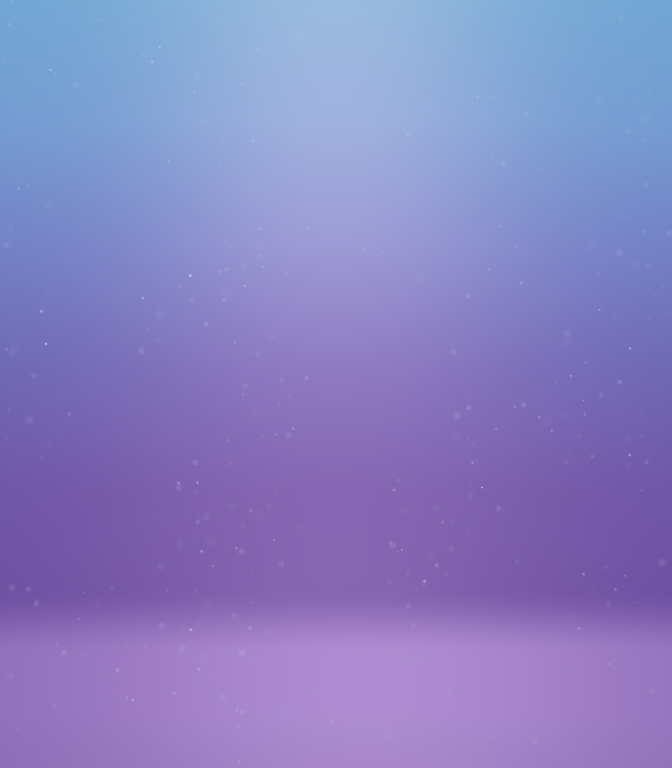
A Shadertoy shader for this background:

```glsl
// Soft blue-to-violet studio backdrop with a pale glow, a lilac floor and drifting dust.

const float FLOOR_LOW = 0.145;      // floor blend range, in canvas heights
const float FLOOR_HIGH = 0.235;
const float GLOW_WIDTH_TOP = 0.28;  // glow half widths, in canvas widths
const float GLOW_WIDTH_BASE = 0.37;
const vec3 FLOOR_CENTRE = vec3(0.68, 0.55, 0.82);
const vec3 FLOOR_SIDE = vec3(0.55, 0.42, 0.72);
const vec3 DUST_COLOUR = vec3(0.86, 0.85, 0.97);
const int DUST_LAYERS = 5;
const float WALL_BASE = 0.2;
const int WALL_STOPS = 6;

// Wall colours from the floor line up to the top
const vec3 WALL_CENTRE[WALL_STOPS] = vec3[WALL_STOPS](
    vec3(0.525, 0.395, 0.69), vec3(0.525, 0.40, 0.70), vec3(0.56, 0.48, 0.76),
    vec3(0.615, 0.605, 0.835), vec3(0.625, 0.695, 0.87), vec3(0.60, 0.73, 0.87));
const vec3 WALL_SIDE[WALL_STOPS] = vec3[WALL_STOPS](
    vec3(0.415, 0.295, 0.62), vec3(0.425, 0.33, 0.645), vec3(0.42, 0.40, 0.70),
    vec3(0.44, 0.50, 0.77), vec3(0.45, 0.61, 0.82), vec3(0.44, 0.65, 0.83));

vec3 hash3(vec2 p) {
    vec3 q = fract(vec3(p.xyx) * vec3(0.1031, 0.1030, 0.0973));
    q += dot(q, q.yxz + 33.33);
    return fract((q.xxy + q.yzz) * q.zyx);
}

float cornerSlope(vec2 cell, vec2 offset) {
    float angle = 6.2832 * hash3(cell + 17.0).x;
    return dot(vec2(cos(angle), sin(angle)), offset);
}

float gradientNoise(vec2 p) {
    vec2 i = floor(p), f = fract(p);
    vec2 u = f * f * f * (f * (f * 6.0 - 15.0) + 10.0);
    vec2 e = vec2(1.0, 0.0);
    return mix(mix(cornerSlope(i, f), cornerSlope(i + e, f - e), u.x),
               mix(cornerSlope(i + e.yx, f - e.yx), cornerSlope(i + 1.0, f - 1.0), u.x), u.y);
}

// Wall gradient, blended between a side ramp and a centre ramp
vec3 wallColour(float height, float glow) {
    float s = clamp((height - WALL_BASE) / (1.0 - WALL_BASE), 0.0, 1.0) * float(WALL_STOPS - 1);
    int k = min(int(s), WALL_STOPS - 2);
    float t = s - float(k);
    vec3 centre = mix(WALL_CENTRE[k], WALL_CENTRE[k + 1], t);
    vec3 side = mix(WALL_SIDE[k], WALL_SIDE[k + 1], t);
    return mix(side, centre, glow);
}

// One speck per grid cell, kept away from the cell border
float dustLayer(vec2 p, float cells, float radius, float density, float seed) {
    vec2 grid = p * cells;
    vec2 cell = floor(grid);
    vec3 place = hash3(cell + seed);
    vec3 look = hash3(cell + seed + 71.0);
    vec2 centre = cell + 0.2 + 0.6 * place.xy;
    float r = radius * mix(0.65, 1.2, look.x);
    float d = length(grid - centre) / cells;
    float dot_ = 1.0 - smoothstep(0.3 * r, 1.5 * r, d);
    return dot_ * step(place.z, density) * mix(0.25, 1.0, look.y * look.y);
}

void mainImage(out vec4 fragColor, in vec2 fragCoord) {
    vec2 uv = fragCoord / iResolution.xy;
    vec2 p = fragCoord / iResolution.y;

    // Backdrop: tall glow, narrower towards the top
    float glowWidth = mix(GLOW_WIDTH_BASE, GLOW_WIDTH_TOP, smoothstep(0.3, 0.9, uv.y));
    float across = (uv.x - 0.5) / glowWidth;
    vec3 colour = wallColour(uv.y, exp(-across * across));

    // Floor: lilac sheen, slightly right of centre
    float sheen = (uv.x - 0.55) / 0.42;
    vec3 ground = mix(FLOOR_SIDE, FLOOR_CENTRE, exp(-sheen * sheen));
    ground *= mix(0.97, 1.0, smoothstep(0.0, 0.08, uv.y));
    colour = mix(ground, colour, smoothstep(FLOOR_LOW, FLOOR_HIGH, uv.y));

    // Dust: fine bright specks first, then larger and fainter motes
    float clump = smoothstep(-0.3, 0.4, gradientNoise(p * 6.0 + 3.7));
    float band = smoothstep(-0.1, 0.3, uv.y) * (1.0 - 0.8 * smoothstep(0.5, 0.95, uv.y));
    float density = clump * mix(0.25, 1.0, band);
    float dust = 0.0;
    for (int i = 0; i < DUST_LAYERS; i++) {
        float depth = float(i) / float(DUST_LAYERS - 1);
        float cells = mix(26.0, 38.0, fract(float(i) * 0.618));
        float radius = mix(0.0016, 0.0062, depth * depth);
        float strength = mix(0.75, 0.07, sqrt(depth));
        dust += strength * dustLayer(p, cells, radius, 0.22 * density, 13.0 + 29.0 * float(i));
    }
    colour = mix(colour, DUST_COLOUR, min(dust, 0.85));

    fragColor = vec4(colour, 1.0);
}
```
